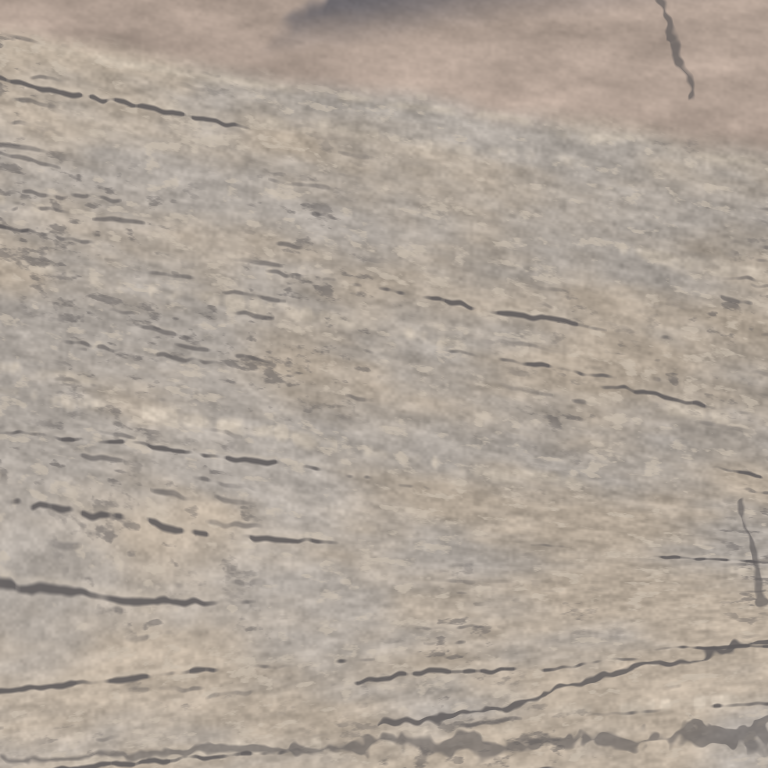
Write a WebGL 2 fragment shader that draws this texture.

```glsl
#version 300 es
precision highp float;
// Dry, eroded ground seen from the air: sandy and grey soil under tilted strata.
// A sheared coordinate follows the strata; hashed cells scatter broken cracks and
// pale trails along it, and layered noise gives the soil tone, flecks and grain.

uniform vec2 u_resolution;
out vec4 outColor;

const vec3 SAND = vec3(0.715, 0.662, 0.600);
const vec3 GREY_SOIL = vec3(0.672, 0.642, 0.612);
const vec3 PALE_DUST = vec3(0.800, 0.752, 0.690);
const vec3 HILL_SOIL = vec3(0.690, 0.622, 0.575);
const vec3 HILL_SHADE = vec3(0.430, 0.415, 0.430);
const vec3 CRACK_DARK = vec3(0.375, 0.360, 0.360);
const float SOFTNESS = 0.0026;
const float REGION_CONTRAST = 0.13;
const float STREAK_CONTRAST = 0.27;
const float GRAIN_CONTRAST = 0.20;
const float UPPER_SLOPE = 0.16;
const float LOWER_SLOPE = -0.10;
const float HILL_LEVEL = 0.875;

float hash(vec2 p) {
  vec3 q = fract(p.xyx * vec3(0.1031, 0.1030, 0.0973));
  q += dot(q, q.yzx + 33.33);
  return fract((q.x + q.y) * q.z);
}

float noise(vec2 p) {
  vec2 i = floor(p), f = fract(p);
  f = f * f * (3.0 - 2.0 * f);
  return mix(mix(hash(i), hash(i + vec2(1, 0)), f.x),
             mix(hash(i + vec2(0, 1)), hash(i + vec2(1, 1)), f.x), f.y);
}

float fbm(vec2 p) {
  float sum = 0.0, weight = 0.533;
  for (int i = 0; i < 4; i++) {
    sum += weight * noise(p);
    p = p * 2.03 + 17.3;
    weight *= 0.5;
  }
  return sum;
}

// Tapered, broken strokes in hashed cells; x is the stroke, y a lit lip above.
vec2 strokes(vec2 p, vec2 cells, float density, float thickness, float soft, float seed) {
  vec2 result = vec2(0.0);
  vec2 cell = floor(p * cells);
  for (int j = -1; j <= 1; j++) {
    for (int i = -1; i <= 1; i++) {
      vec2 id = cell + vec2(i, j);
      vec2 key = id + seed;
      if (hash(key) > density) continue;
      vec2 jitter = vec2(hash(key + 41.7), hash(key + 83.1));
      vec2 offset = p - (id + 0.2 + 0.6 * jitter) / cells;
      float reach = mix(0.25, 0.75, hash(key + 127.9)) / cells.x;
      float taper = max(1.0 - pow(offset.x / reach, 2.0), 0.0);
      float row = key.y * 7.31 + key.x * 3.7;
      float wobble = 0.009 * (noise(vec2(p.x * 11.0, row)) - 0.5)
                   + 0.005 * (noise(vec2(p.x * 75.0, row)) - 0.5);
      float side = offset.y - wobble - 0.07 * (jitter.x - 0.5) * offset.x;
      float gaps = 0.55 * noise(vec2(p.x * 24.0, row + 9.0)) + 0.45 * noise(vec2(p.x * 90.0, row));
      float width = thickness * sqrt(taper) * smoothstep(0.3, 0.75, gaps) * 1.4;
      float body = min(width / (0.5 * soft), 1.0) * (1.0 - smoothstep(0.5 * width, width + soft, abs(side)));
      float lip = taper * gaps * exp(-pow((side - 2.5 * thickness) / (1.4 * thickness), 2.0));
      result = max(result, vec2(body, lip));
    }
  }
  return result;
}

// Ragged, clumpy gully between two points.
float gully(vec2 p, vec2 a, vec2 b, float width, float soft) {
  vec2 span = b - a;
  float t = clamp(dot(p - a, span) / dot(span, span), 0.0, 1.0);
  float ragged = width * mix(-0.5, 1.7, 0.5 * noise(p * 30.0) + 0.5 * noise(p * 95.0));
  return 1.0 - smoothstep(ragged - 0.3 * soft, ragged + 0.7 * soft, length(p - a - t * span));
}

void main() {
  vec2 uv = gl_FragCoord.xy / u_resolution;
  float soft = max(SOFTNESS, 1.2 / min(u_resolution.x, u_resolution.y));

  // Strata tilt down to the right, turning upward near the bottom.
  float slope = mix(LOWER_SLOPE, UPPER_SLOPE, smoothstep(0.08, 0.42, uv.y));
  vec2 strata = vec2(uv.x, uv.y + (uv.x - 0.5) * slope);
  float hill = smoothstep(-0.015, 0.025, strata.y - HILL_LEVEL + 0.03 * (fbm(uv * 9.0) - 0.5));
  float plain = 1.0 - hill;

  // Soil: broad patches of sand and grey.
  float region = fbm(strata * vec2(3.0, 7.0) + 5.0);
  vec2 fromGrey = (uv - vec2(0.25, 0.54)) / vec2(0.55, 0.27);
  float grey = smoothstep(0.3, 0.8, fbm(strata * vec2(5.0, 14.0) + 31.0)
             + 0.25 * exp(-dot(fromGrey, fromGrey)) - 0.03);
  vec3 color = mix(mix(SAND, GREY_SOIL, grey), HILL_SOIL, hill);

  // Hillside folds and a shaded hollow.
  float fold = fbm(vec2(uv.x + 1.5 * uv.y, uv.y - 0.25 * uv.x) * vec2(7.0, 22.0));
  color *= 1.0 + hill * 0.3 * (fold - 0.5);
  float hollow = smoothstep(0.0, 0.065, uv.y - 0.92 - 0.12 * (uv.x - 0.33) + 0.03 * (fold - 0.5))
               * smoothstep(0.0, 0.03, uv.x + 0.03 * noise(uv * 45.0) - 0.345 - (uv.y - 0.935));
  color = mix(color, HILL_SHADE, hollow * mix(1.0, 0.5, smoothstep(0.42, 0.8, uv.x)));

  // Pale trails, including the one along the foot of the hill.
  float trail = strokes(strata, vec2(1.3, 8.0), 0.75, 0.006, 0.008, 11.0).x;
  float foot = exp(-pow((strata.y - HILL_LEVEL + 0.008 + 0.012 * (noise(uv * 12.0) - 0.5)) / 0.006, 2.0));
  float patches = smoothstep(0.25, 0.6, fbm(uv * 28.0));
  color = mix(color, PALE_DUST, 0.75 * patches * max(trail * plain, 0.8 * foot));

  // Streaks and grain, calmer on the hillside.
  float streak = fbm(strata * vec2(22.0, 65.0)) - 0.5;
  float grain = 0.6 * noise(strata * vec2(90.0, 165.0)) + 0.4 * noise(uv * 215.0 + 7.0) - 0.5;
  float rough = mix(1.0, 0.45, hill);
  color *= 1.0 + REGION_CONTRAST * (region - 0.5)
         + rough * (STREAK_CONTRAST * streak + GRAIN_CONTRAST * grain)
         + 0.05 * (1.0 - smoothstep(0.05, 0.3, uv.y));

  // Clustered dark flecks and pale crumbs.
  float cluster = smoothstep(0.38, 0.62, fbm(uv * 7.0 + 3.0));
  float speck = fbm(strata * vec2(40.0, 85.0) + 71.0);
  color = mix(color, CRACK_DARK, 0.5 * plain * cluster * smoothstep(0.62, 0.8, speck));
  color = mix(color, PALE_DUST, 0.6 * plain * smoothstep(0.38, 0.22, speck));

  // Long cracks with lit lips, then short faint ones.
  vec2 crack = strokes(strata, vec2(2.2, 12.0), 0.5, 0.0021, soft, 3.0) * plain;
  vec2 nick = strokes(strata, vec2(11.0, 36.0), 0.45, 0.0018, soft, 57.0) * plain;
  color = mix(color, PALE_DUST, 0.6 * crack.y + 0.35 * nick.y * cluster);
  color = mix(color, CRACK_DARK, max(0.9 * crack.x, 0.6 * nick.x * cluster));

  // Gullies at the hillside, the right edge and the lower corner.
  vec2 warped = uv + 0.022 * (vec2(noise(uv * 18.0), noise(uv * 18.0 + 50.0)) - 0.5)
              + 0.010 * (vec2(noise(uv * 70.0), noise(uv * 70.0 + 50.0)) - 0.5);
  float cut = 0.7 * gully(warped, vec2(0.86, 1.0), vec2(0.895, 0.87), 0.007, 0.006);
  cut = max(cut, 0.65 * gully(warped, vec2(0.965, 0.35), vec2(0.99, 0.22), 0.006, 0.005));
  cut = max(cut, 0.85 * gully(warped, vec2(0.5, 0.045), vec2(1.02, 0.175), 0.0045, 0.004));
  cut = max(cut, 0.6 * gully(warped, vec2(0.0, 0.012), vec2(1.0, 0.04), 0.014 * uv.x + 0.002, 0.007));
  color = mix(color, CRACK_DARK, cut);

  outColor = vec4(color, 1.0);
}
```
